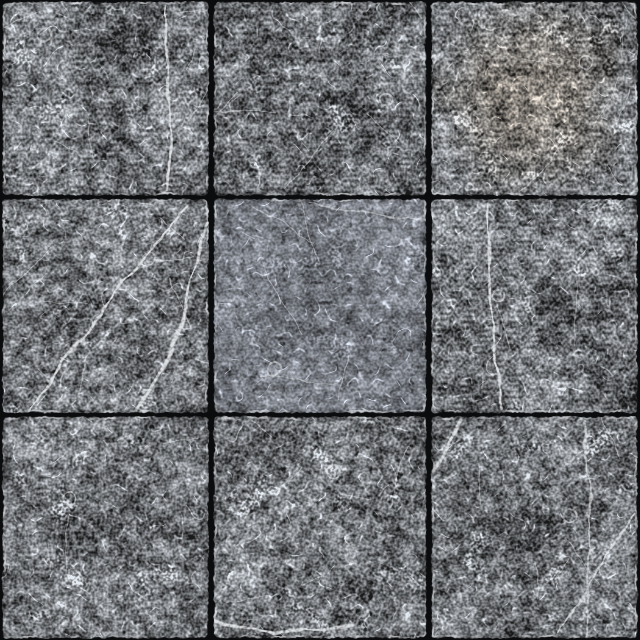
This texture is drawn by a three.js fragment shader. Its source:

```glsl
// Nine worn blue-grey stone tiles, three by three, with narrow dark joints.
// Layered gradient noise gives the mottled, pitted face; wobbling segments
// draw the pale veins, hashed loops the scratches, a rounded box each tile.

#define CUTS_X vec2(0.330, 0.670)
#define CUTS_Y vec2(0.352, 0.692)
#define HALF_JOINT vec2(0.0042, 0.0030)
#define CORNER_RADIUS 0.007
#define BASE_TONE 0.465
#define CLOUD_AMOUNT 0.20
#define MOTTLE_AMOUNT 0.30
#define GRAIN_AMOUNT 0.34
#define FLECK_AMOUNT 0.30
#define SCRATCHES 7
#define JOINT_COLOR vec3(0.045, 0.048, 0.050)
#define VEIN_COLOR vec3(0.88, 0.89, 0.90)

varying vec2 vUv;

float hash(vec2 p) {
  return fract(sin(dot(p, vec2(127.1, 311.7))) * 43758.5);
}

vec2 gradient(vec2 cell) {
  float angle = 6.2832 * hash(cell);
  return vec2(cos(angle), sin(angle));
}

// Gradient noise, about -0.7 to 0.7
float noise(vec2 p) {
  vec2 i = floor(p), f = fract(p);
  vec2 u = f * f * f * (f * (f * 6.0 - 15.0) + 10.0);
  vec2 e = vec2(1.0, 0.0);
  float low = mix(dot(gradient(i), f), dot(gradient(i + e), f - e), u.x);
  float high = mix(dot(gradient(i + e.yx), f - e.yx),
                   dot(gradient(i + 1.0), f - 1.0), u.x);
  return mix(low, high, u.y);
}

float fbm(vec2 p) {
  float sum = 0.0, amp = 1.0;
  for (int i = 0; i < 4; i++) {
    sum += amp * noise(p);
    p = mat2(1.6, 1.2, -1.2, 1.6) * p + 5.3;
    amp *= 0.6;
  }
  return sum;
}

float segment(vec2 p, vec2 a, vec2 b) {
  vec2 ab = b - a;
  return length(p - a - ab * clamp(dot(p - a, ab) / dot(ab, ab), 0.0, 1.0));
}

float stroke(float d, float width) {
  return 1.0 - smoothstep(width * 0.3, width * 1.4, d);
}

float vein(vec2 p, vec2 a, vec2 b, vec2 c, float width) {
  return stroke(min(segment(p, a, b), segment(p, b, c)), width);
}

// Fixed veins of the slabs
float veins(vec2 p, float vary) {
  float w = 0.0023 * vary;
  float v = vein(p, vec2(0.258, 0.99), vec2(0.266, 0.80), vec2(0.263, 0.70), w);
  v = max(v, vein(p, vec2(0.289, 0.68), vec2(0.182, 0.545), vec2(0.04, 0.352), w));
  v = max(v, vein(p, vec2(0.325, 0.65), vec2(0.267, 0.44), vec2(0.208, 0.353), w * 1.2));
  v = max(v, vein(p, vec2(0.760, 0.68), vec2(0.768, 0.505), vec2(0.784, 0.362), w));
  v = max(v, vein(p, vec2(0.719, 0.346), vec2(0.70, 0.30), vec2(0.677, 0.264), w * 1.2));
  v = max(v, 0.7 * vein(p, vec2(0.911, 0.342), vec2(0.922, 0.23), vec2(0.914, 0.0), w * 0.8));
  v = max(v, 0.8 * vein(p, vec2(0.99, 0.20), vec2(0.911, 0.075), vec2(0.872, 0.01), w * 0.8));
  v = max(v, vein(p, vec2(0.332, 0.03), vec2(0.43, 0.012), vec2(0.55, 0.022), w * 1.1));
  return max(v, 0.6 * vein(p, vec2(0.48, 0.683), vec2(0.58, 0.667), vec2(0.665, 0.655), w * 0.7));
}

// Short hairlines and one small ring, placed by hash inside a tile
float scratches(vec2 p, vec2 id, vec2 lo, vec2 hi) {
  float s = 0.0;
  for (int i = 0; i < SCRATCHES; i++) {
    vec2 k = id * 17.0 + float(i) * 3.7;
    vec2 a = mix(lo, hi, vec2(hash(k), hash(k + 9.1)));
    vec2 reach = gradient(k + 4.3) * mix(0.02, 0.13, hash(k + 2.2));
    s = max(s, 0.45 * stroke(segment(p, a, a + reach), 0.0011));
  }
  vec2 center = mix(lo, hi, 0.15 + 0.7 * vec2(hash(id + 31.0), hash(id + 47.0)));
  return max(s, 0.6 * stroke(abs(length(p - center) - 0.010), 0.0016));
}

void main() {
  vec2 p = vUv;
  // Tile bounds and identity
  vec2 first = vec2(CUTS_X.x, CUTS_Y.x), second = vec2(CUTS_X.y, CUTS_Y.y);
  vec2 s1 = step(first, p), s2 = step(second, p), id = s1 + s2;
  vec2 lo = mix(first * s1, second, s2);
  vec2 hi = mix(mix(first, second, s1), vec2(1.0), s2);
  vec2 q = p + id * 7.31;
  float calm = 1.0 - min(length(id - 1.0), 1.0);

  // Mottled stone face
  float cloud = fbm(q * 8.0);
  float mottle = fbm(q * 46.0 + 11.0);
  float grain = noise(q * 230.0) + 0.6 * noise(q * 140.0 + 23.0);
  float tone = BASE_TONE + 0.06 * (hash(id + 3.0) - 0.5) - 0.015 * calm;
  tone += CLOUD_AMOUNT * cloud * (1.0 - 0.5 * calm);
  tone += (MOTTLE_AMOUNT * mottle + GRAIN_AMOUNT * grain) * (1.0 - 0.35 * calm);

  // Pale curling flecks, crusty patches and dark pits
  vec2 curl = q + 0.006 * vec2(noise(q * 50.0), noise(q * 50.0 + 37.0));
  float ridge = 1.0 - smoothstep(0.0, 0.10, abs(noise(curl * 42.0)));
  tone += FLECK_AMOUNT * ridge * smoothstep(-0.05, 0.35, noise(q * 65.0 + 8.0));
  float crust = smoothstep(0.25, 0.70, fbm(q * 15.0 + 51.0));
  tone += 0.24 * crust * smoothstep(-0.3, 0.4, grain) * (1.0 - 0.5 * calm);
  tone -= 0.14 * smoothstep(0.22, 0.50, noise(q * 95.0 + 71.0));

  // Cool stone with one warm stain
  float warm = 1.0 - smoothstep(0.03, 0.19, length(p - vec2(0.83, 0.85)) + 0.05 * cloud);
  vec3 tint = mix(vec3(0.975, 1.0, 1.03), vec3(1.04, 1.0, 0.95), warm);
  vec3 color = clamp(tone, 0.10, 0.92) * mix(tint, vec3(0.97, 1.0, 1.06), calm);

  // Veins and scratches
  vec2 bent = p + 0.007 * vec2(noise(p * 17.0), noise(p * 17.0 + 40.0))
                + 0.0025 * vec2(noise(p * 70.0), noise(p * 70.0 + 19.0));
  float lines = max(veins(bent, 1.0 + 0.9 * noise(p * 32.0)), scratches(bent, id, lo, hi));
  color = mix(color, VEIN_COLOR, lines * clamp(0.85 + 0.5 * grain, 0.0, 1.0));

  // Chipped edges, light rims and dark joints
  vec2 box = abs(p - 0.5 * (lo + hi)) - 0.5 * (hi - lo) + HALF_JOINT + CORNER_RADIUS;
  float inside = CORNER_RADIUS - length(max(box, 0.0)) - min(max(box.x, box.y), 0.0);
  inside += 0.0028 * noise(p * 48.0) + 0.0022 * noise(p * 150.0);
  color *= 1.0 - 0.30 * (1.0 - smoothstep(0.0, 0.011, inside)) * smoothstep(-0.3, 0.3, noise(p * 28.0));
  float rim = 1.0 - smoothstep(0.0006, 0.0022, abs(inside - 0.0025));
  color = mix(color, VEIN_COLOR, 0.65 * rim * smoothstep(-0.1, 0.4, noise(p * 38.0 + 5.0)));
  color = mix(JOINT_COLOR, color, smoothstep(-0.0010, 0.0014, inside));
  gl_FragColor = vec4(color, 1.0);
}
```
